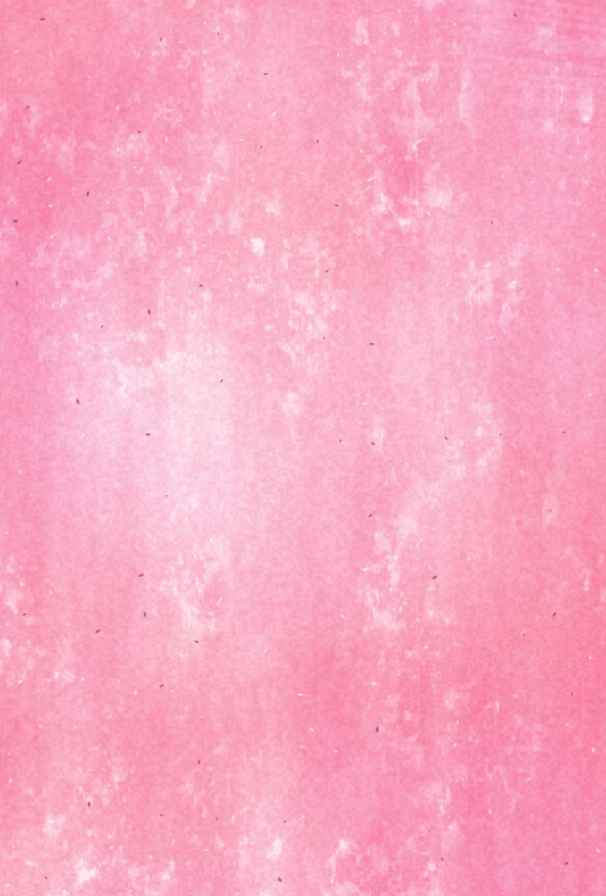
This texture is drawn by a Shadertoy shader. Its source:

```glsl
// Worn pink painted paper: a pale uneven glow fading to deeper rose edges,
// layered from value-noise clouds, vertical brush streaks, chalky flecks,
// faint bristle grooves, fine grain and a few dark specks.

float hash(vec2 p) {
    vec3 q = fract(vec3(p.xyx) * 0.1031);
    q += dot(q, q.yzx + 33.33);
    return fract((q.x + q.y) * q.z);
}

float noise(vec2 p) {
    vec2 cell = floor(p), f = fract(p);
    f = f * f * (3.0 - 2.0 * f);
    return mix(mix(hash(cell), hash(cell + vec2(1, 0)), f.x),
               mix(hash(cell + vec2(0, 1)), hash(cell + vec2(1, 1)), f.x), f.y);
}

float fbm(vec2 p) {
    float sum = 0.0, amp = 0.5;
    for (int i = 0; i < 5; i++) {
        sum += amp * noise(p);
        p = p * 2.03 + vec2(17.3, 9.1);
        amp *= 0.5;
    }
    return sum / 0.97;
}

// Soft elliptical patch of light or shade
float patchAt(vec2 uv, vec2 centre, vec2 radius) {
    vec2 d = (uv - centre) / radius;
    return exp(-dot(d, d));
}

// Sparse, slightly elongated dots, one candidate per jittered cell
float specks(vec2 p, float density, float chance, float pixel) {
    vec2 cell = floor(p * density);
    vec2 centre = (cell + 0.2 + 0.6 * vec2(hash(cell + 3.7), hash(cell + 71.2))) / density;
    float angle = 6.283 * hash(cell + 23.5);
    vec2 axis = vec2(cos(angle), sin(angle)), d = p - centre;
    d = vec2(dot(d, axis) * 0.55, dot(d, vec2(-axis.y, axis.x)));
    float radius = mix(0.0006, 0.0016, hash(cell + 41.9));
    return step(hash(cell + 5.1), chance) * (1.0 - smoothstep(radius - pixel, radius + pixel, length(d)));
}

void mainImage(out vec4 fragColor, in vec2 fragCoord) {
    vec2 uv = fragCoord / iResolution.xy;
    vec2 p = fragCoord / iResolution.y;
    float pixel = 1.0 / iResolution.y;

    // Broad light and shade, with wandering borders
    vec2 warped = uv + 0.16 * (vec2(fbm(p * 5.0), fbm(p * 5.0 + 40.0)) - 0.5);
    float tone = 0.11 + 0.54 * patchAt(warped, vec2(0.43, 0.53), vec2(0.43, 0.40));
    tone += 0.26 * patchAt(warped, vec2(0.27, 0.58), vec2(0.14, 0.08));
    tone += 0.16 * patchAt(warped, vec2(0.40, 0.46), vec2(0.20, 0.10));
    tone += 0.18 * patchAt(warped, vec2(0.73, 0.58), vec2(0.08, 0.17));
    tone += 0.20 * patchAt(warped, vec2(0.33, 0.26), vec2(0.22, 0.08));
    tone += 0.26 * patchAt(warped, vec2(0.48, 0.05), vec2(0.09, 0.12));
    tone += 0.25 * patchAt(warped, vec2(0.11, 0.08), vec2(0.12, 0.09));
    tone += 0.24 * patchAt(warped, vec2(0.42, 0.92), vec2(0.28, 0.12));
    tone -= 0.22 * patchAt(warped, vec2(0.63, 0.21), vec2(0.18, 0.07));
    tone -= 0.14 * patchAt(warped, vec2(0.14, 0.88), vec2(0.12, 0.12));

    // Clouded pigment and vertical brush streaks
    float clouds = fbm(p * vec2(7.0, 4.5) + 12.0);
    tone += 0.65 * (clouds - 0.5);
    tone += 0.45 * (fbm(p * vec2(24.0, 5.0) + 31.0) - 0.5);
    tone += 0.16 * (fbm(p * vec2(95.0, 7.0) + 63.0) - 0.5);

    // Chalky rubbed flecks gathered in patches, and thin pale scratches
    float worn = smoothstep(0.40, 0.66, fbm(p * vec2(9.0, 6.0) + 87.0));
    float flecks = smoothstep(0.52, 0.74, fbm(p * vec2(52.0, 36.0) + 5.0));
    tone += 0.42 * worn * flecks;
    float chips = smoothstep(0.60, 0.78, fbm(p * vec2(110.0, 85.0) + 19.0));
    tone += 0.30 * chips * (0.35 + worn);
    float scratches = smoothstep(0.80, 0.97, noise(vec2(p.x * 210.0 + p.y * 4.0, p.y * 9.0)));
    tone += 0.13 * scratches * worn;

    // Shallow bristle grooves near the upper right corner
    float grooveMask = smoothstep(0.62, 0.90, uv.x) * smoothstep(0.80, 0.93, uv.y);
    float grooves = noise(vec2(p.x * 8.0, p.y * 190.0 + p.x * 22.0 + 3.0 * noise(p * 9.0)));
    tone += 0.28 * grooveMask * (grooves - 0.5);

    // Paper grain
    tone += 0.24 * (noise(p * 340.0) - 0.5) + 0.16 * (noise(p * 170.0 + 50.0) - 0.5);

    // Rose to pale pink, drifting between cool and warm
    vec3 rose = vec3(0.97, 0.53, 0.67), blush = vec3(0.988, 0.83, 0.895);
    vec3 color = mix(rose, blush, clamp(tone, -0.12, 1.25));
    float warmth = fbm(p * 3.0 + 140.0) - 0.5 + 0.12 * (0.5 - uv.y);
    color += warmth * vec3(0.01, 0.0, -0.09);

    // Dark flecks in the paper and small white chips
    color = mix(color, vec3(0.66, 0.28, 0.40), 0.75 * specks(p, 15.0, 0.28, pixel));
    color = mix(color, vec3(1.0, 0.91, 0.94), 0.7 * specks(p + 7.0, 28.0, 0.22, pixel));

    fragColor = vec4(clamp(color, 0.0, 1.0), 1.0);
}
```
